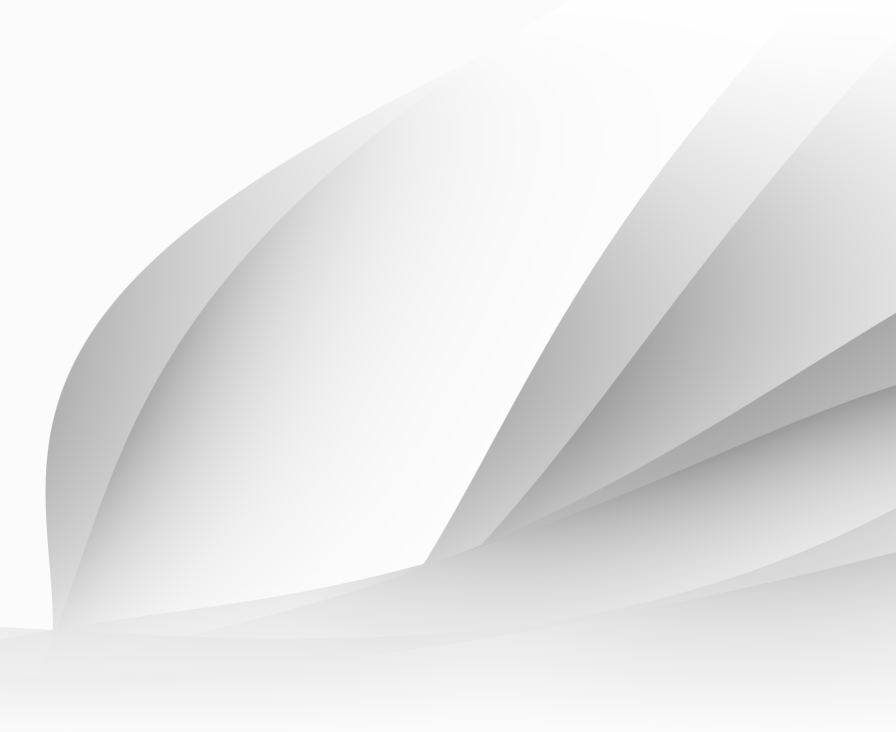
Reproduce this background procedurally as a Shadertoy shader.

```glsl
// Smooth curve through five evenly spaced values, t from 0 to 1
float curve(float t, float a, float b, float c, float d, float e) {
    float s = 4.0 * t;
    float third = d - 3.0 * c + 3.0 * b - a;
    float fourth = e - 4.0 * d + 6.0 * c - 4.0 * b + a;
    return a + s * (b - a + (s - 1.0) / 2.0 * (c - 2.0 * b + a
             + (s - 2.0) / 3.0 * (third + (s - 3.0) / 4.0 * fourth)));
}

// Antialiased coverage of the positive side of an edge
float side(float d) {
    return clamp(d / fwidth(d) + 0.5, 0.0, 1.0);
}

// Lays a sheet over the shade, darkest at its edge
float sheet(float shade, float d, float darkness, float falloff, float opacity) {
    return mix(shade, darkness * exp(-max(d, 0.0) * falloff), side(d) * opacity);
}

void mainImage(out vec4 fragColor, in vec2 fragCoord) {
    vec2 uv = fragCoord / iResolution.xy;
    float x = uv.x, y = uv.y;
    float shade = 0.012;

    // Upright blades, strongest at mid height
    float bump = smoothstep(-0.05, 0.45, y) * (1.0 - smoothstep(0.45, 1.0, y));
    float leafT = (y - 0.139) / 0.813;
    float bladeT = (y - 0.011) / 0.989;
    float leafOuter = x - curve(leafT, 0.059, 0.051, 0.102, 0.280, 0.586);
    float leafInner = x - curve(leafT, 0.0625, 0.122, 0.208, 0.354, 0.573);
    float bladeOuter = x - curve(bladeT, 0.336, 0.487, 0.599, 0.729, 0.898);
    float bladeInner = x - curve(bladeT, 0.3125, 0.539, 0.702, 0.859, 1.042);
    shade = sheet(shade, leafOuter, 0.30 * bump, 4.0, 1.0);
    shade = sheet(shade, leafInner, 0.33 * bump, 9.0, 1.0);
    shade = sheet(shade, bladeOuter, 0.30 * bump, 3.5, 1.0);
    shade = sheet(shade, bladeInner, 0.37 * bump, 4.0, 1.0);

    // Sweeping waves, translucent toward the left
    float opacity = mix(0.7, 1.0, smoothstep(0.3, 0.52, x));
    float upperWave = curve(x, 0.056, 0.1435, 0.2376, 0.386, 0.5726) - y;
    float darkWave = curve(x, 0.126, 0.1738, 0.2392, 0.3525, 0.4737) - y;
    float lowWave = curve(x, 0.1435, 0.129, 0.1356, 0.1866, 0.3062) - y;
    float baseWave = curve(x, 0.078, 0.0845, 0.1196, 0.1754, 0.2456) - y;
    shade = sheet(shade, upperWave, mix(0.06, 0.34, smoothstep(0.1, 0.85, x)), 2.5, opacity);
    shade = sheet(shade, darkWave, mix(0.10, 0.39, smoothstep(0.3, 0.85, x)), 8.0, opacity);
    shade = sheet(shade, lowWave, mix(0.09, 0.17, smoothstep(0.5, 1.0, x)), 5.0, opacity);
    shade = sheet(shade, baseWave, mix(0.07, 0.20, smoothstep(0.5, 1.0, x)), 8.0, opacity);

    // Fade to white at the foot
    shade *= smoothstep(-0.08, 0.1, y);
    fragColor = vec4(vec3(0.995 - shade), 1.0);
}
```
